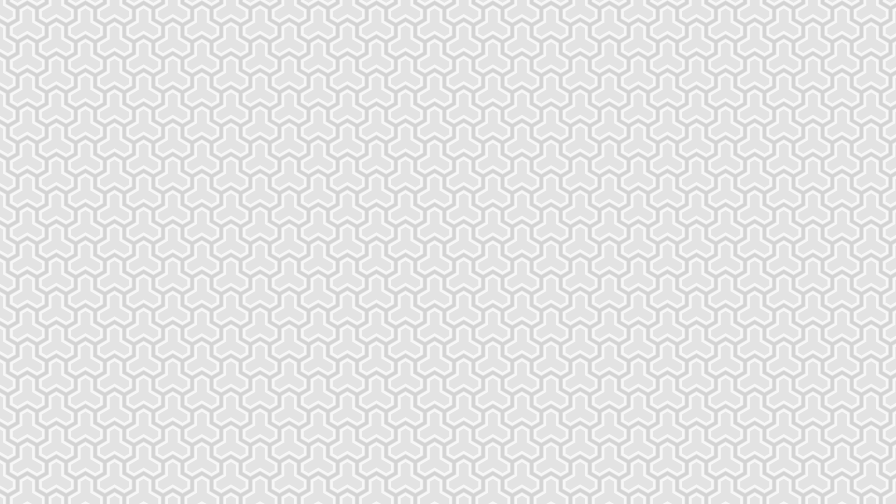
Give the GLSL for this pattern, as a WebGL 2 fragment shader.

```glsl
#version 300 es
precision highp float;
// Interlocking three-armed tiles, each the union of three hexagons.
// The depth inside a tile is found by threefold folding, then cut into
// nested bands: dark seam, pale margin, white outline and pale core.

#define ROWS 15.0                  // tiles down the canvas
#define ORIGIN vec2(0.516, 0.950)  // one tile centre, in canvas heights
#define SEAM_END 0.139             // band limits, in hexagon sides
#define OUTLINE_START 0.205
#define OUTLINE_END 0.430
#define PALE vec3(0.89)
#define WHITE vec3(0.97)
#define DARK vec3(0.83)

uniform vec2 u_resolution;
out vec4 fragColor;

const float APOTHEM = 0.8660254;           // of a hexagon with side 1
const vec2 CELL = vec2(6.0 * APOTHEM, 3.0); // holds two tiles

// Depth below the edge of a tile centred at zero; negative outside
float tileDepth(vec2 p) {
    // Fold the three arms onto the upright one
    p.x = abs(p.x);
    vec2 sideArm = vec2(APOTHEM, -0.5);
    if (dot(p, sideArm) > p.y) {
        p = vec2(abs(dot(p, vec2(0.5, APOTHEM))), dot(p, sideArm));
    }
    float cap = dot(p - vec2(0.0, 1.0), vec2(0.5, APOTHEM));
    return APOTHEM - max(p.x, cap);
}

// Depth in whichever tile covers the point
float patternDepth(vec2 p) {
    float depth = -1.0;
    for (int i = 0; i < 2; i++) {
        vec2 q = mod(p + CELL * 0.5 * float(i + 1), CELL) - CELL * 0.5;
        // The second test catches the tip reaching up from the cell below
        depth = max(depth, max(tileDepth(q), tileDepth(q + vec2(0.0, CELL.y))));
    }
    return depth;
}

void main() {
    float scale = ROWS * CELL.y;
    vec2 p = (gl_FragCoord.xy / u_resolution.y - ORIGIN) * scale;
    float depth = patternDepth(p);
    float soft = 0.6 * scale / u_resolution.y;

    // Bands from the seam inward
    vec3 color = mix(DARK, PALE, smoothstep(SEAM_END - soft, SEAM_END + soft, depth));
    color = mix(color, WHITE, smoothstep(OUTLINE_START - soft, OUTLINE_START + soft, depth));
    color = mix(color, PALE, smoothstep(OUTLINE_END - soft, OUTLINE_END + soft, depth));
    fragColor = vec4(color, 1.0);
}
```
